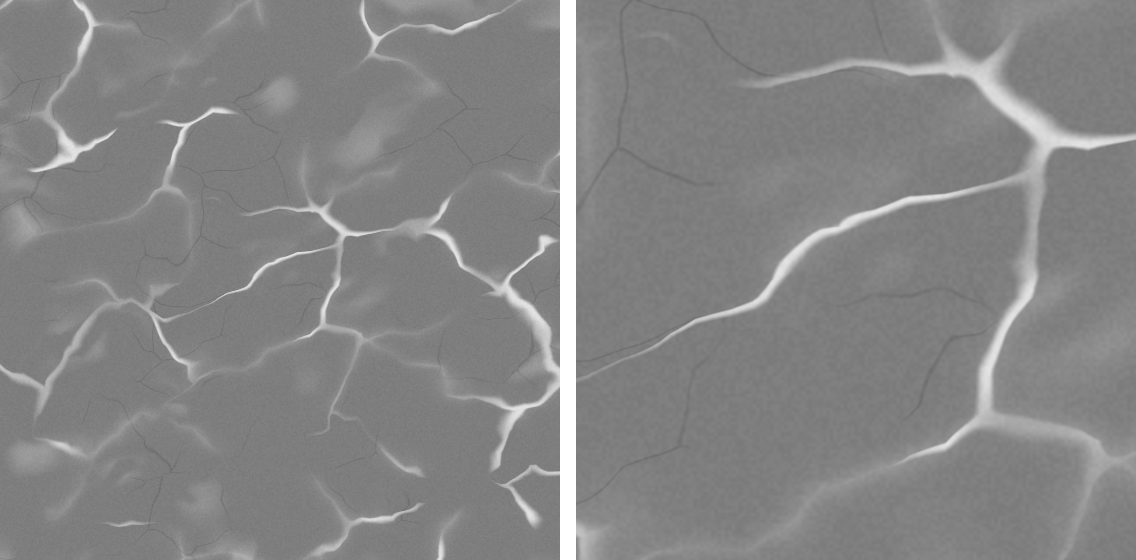
Left, the full canvas; right, a detail of the centre.
Write a WebGL 2 fragment shader that draws this texture map.

```glsl
#version 300 es
precision highp float;
// Grey stone with broken, jagged pale veins, soft clouds and dark hairline cracks.

uniform vec2 u_resolution;
out vec4 outColor;

const vec3 STONE = vec3(0.492);
const vec3 DULL_VEIN = vec3(0.66);
const vec3 BRIGHT_VEIN = vec3(0.88);
const vec2 VEIN_CELLS = vec2(4.0, 6.3);     // vein cells per canvas, along and across the grain
const vec2 CRACK_CELLS = vec2(7.0, 11.0);
const float GRAIN_ANGLE = 0.35;             // tilt of the long cell axis
const float BEND = 0.075;                   // broad waviness of the veins
const float KINK = 0.040;                   // angular breaks
const float JAG = 0.012;                    // finest angular breaks
const float VEIN_WIDTH = 0.0052;            // half width of a strong vein
const float SOFT_SIDE = 0.42;               // below 1 widens the feathered flank
const float HALO_REACH = 0.010;
const float HALO_GAIN = 0.11;
const float CLOUD_GAIN = 0.11;
const float CRACK_WIDTH = 0.0017;
const float CRACK_DEPTH = 0.05;
const float SPECKLE = 0.036;

// Integer hash giving two values from 0 to 1
vec2 hash2(vec2 cell) {
    uvec2 v = uvec2(ivec2(cell)) * 1664525u + 1013904223u;
    v.x += v.y * 1664525u;
    v.y += v.x * 1664525u;
    v ^= v >> 16u;
    v.x += v.y * 1664525u;
    v.y += v.x * 1664525u;
    v ^= v >> 16u;
    return vec2(v & 65535u) / 65535.0;
}

// Two channels of lattice noise: linear weights keep corners, eased ones do not
vec2 lattice(vec2 p, vec2 weight) {
    vec2 i = floor(p);
    return mix(mix(hash2(i), hash2(i + vec2(1, 0)), weight.x),
               mix(hash2(i + vec2(0, 1)), hash2(i + vec2(1, 1)), weight.x), weight.y);
}

vec2 kinkedNoise(vec2 p) { return lattice(p, fract(p)); }

vec2 smoothNoise(vec2 p) {
    vec2 f = fract(p);
    return lattice(p, f * f * (3.0 - 2.0 * f));
}

float smoothMin(float a, float b, float k) {
    float h = max(k - abs(a - b), 0.0) / k;
    return min(a, b) - h * h * k * 0.25;
}

vec2 site(vec2 cell) { return 0.05 + 0.9 * hash2(cell); }

// Distance to the nearest cell border: x is plain, y is feathered on one flank
vec2 borderDistance(vec2 p) {
    vec2 base = floor(p), f = fract(p);
    vec2 ownCell = base, ownOffset = vec2(0.0);
    float nearest = 9.0;
    for (int y = -1; y <= 1; y++)
    for (int x = -1; x <= 1; x++) {
        vec2 g = vec2(x, y);
        vec2 r = g + site(base + g) - f;
        float d = dot(r, r);
        if (d < nearest) { nearest = d; ownOffset = r; ownCell = base + g; }
    }
    float ownRank = hash2(ownCell + 71.0).x;
    vec2 border = vec2(8.0);
    for (int y = -2; y <= 2; y++)
    for (int x = -2; x <= 2; x++) {
        vec2 cell = ownCell + vec2(x, y);
        if (x == 0 && y == 0) continue;
        vec2 r = cell - base + site(cell) - f;
        float d = dot(0.5 * (ownOffset + r), normalize(r - ownOffset));
        float flank = hash2(cell + 71.0).x > ownRank ? SOFT_SIDE : 1.0;
        border.x = min(border.x, d);
        border.y = smoothMin(border.y, d * flank, 0.025);
    }
    return border;
}

void main() {
    vec2 uv = gl_FragCoord.xy / u_resolution.y;
    float pixel = 1.0 / u_resolution.y;
    float c = cos(GRAIN_ANGLE), s = sin(GRAIN_ANGLE);
    mat2 alongGrain = mat2(c, -s, s, c);
    vec2 grainUv = alongGrain * uv;

    // Bent and kinked coordinates
    vec2 warp = BEND * (smoothNoise(uv * 6.0 + 3.0) - 0.5)
              + KINK * (kinkedNoise(grainUv * 19.0 + 40.0) - 0.5)
              + JAG * (kinkedNoise(uv * 47.0 + 80.0) - 0.5);
    vec2 bent = alongGrain * (uv + warp);

    // Veins that swell, taper and fade out
    vec2 border = borderDistance(bent * VEIN_CELLS + 23.0) * 2.0 / (VEIN_CELLS.x + VEIN_CELLS.y);
    float strength = smoothstep(0.38, 0.64, smoothNoise(uv * 8.5 + 17.0).x);
    vec2 swell = smoothNoise(uv * 15.0 + 60.0);
    float width = VEIN_WIDTH * mix(0.25, 1.0, strength) * mix(0.4, 1.5, swell.x);
    float core = strength * (1.0 - smoothstep(0.1 * width, width + 0.5 * pixel, border.y));
    vec3 veinColor = mix(DULL_VEIN, BRIGHT_VEIN, smoothstep(0.15, 0.7, swell.y));

    // Pale flanks and drifting clouds
    vec2 patches = smoothNoise(grainUv * vec2(8.0, 13.0) + 90.0);
    float halo = HALO_GAIN * exp(-border.x / HALO_REACH) * smoothstep(0.35, 0.8, patches.x);
    vec2 wisps = smoothNoise((grainUv + warp) * vec2(16.0, 30.0) + 130.0);
    float cloud = CLOUD_GAIN * smoothstep(0.62, 0.95, patches.y) * smoothstep(0.3, 0.75, wisps.x);

    // Dark hairline cracks
    float crackDistance = borderDistance(bent * CRACK_CELLS + 37.0).x * 2.0 / (CRACK_CELLS.x + CRACK_CELLS.y);
    float crack = (1.0 - smoothstep(0.0, CRACK_WIDTH + 0.4 * pixel, crackDistance))
                * smoothstep(0.48, 0.75, smoothNoise(uv * 11.0 + 160.0).y);

    vec3 color = STONE + halo + cloud - CRACK_DEPTH * crack;
    color = mix(color, max(veinColor, color), core);
    color += SPECKLE * (kinkedNoise(uv * 480.0).x - 0.5);
    outColor = vec4(color, 1.0);
}
```
